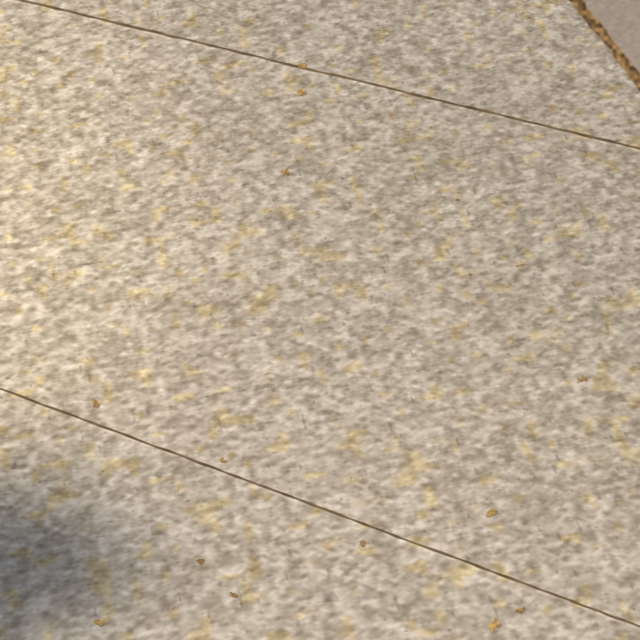
This texture is drawn by a WebGL 1 fragment shader. Its source:

```glsl
precision highp float;
// Sunlit granite paving in perspective: speckled slabs, thin joints, fallen leaf bits and a soft shadow.
uniform vec2 u_resolution;

#define GRAIN_SCALE 82.0
#define GRAIN_CONTRAST 1.4
#define RELIEF 0.38
#define JOINTS 2
#define JOINT_HALF_WIDTH 0.0016
#define KERB_HALF_WIDTH 0.0065
#define LEAVES 13
#define LEAF_SIZE 0.0125
#define STONE_DARK vec3(0.60, 0.54, 0.465)
#define STONE_LIGHT vec3(0.90, 0.84, 0.765)
#define JOINT_COLOR vec3(0.36, 0.29, 0.20)
#define SHADOW_TINT vec3(0.54, 0.58, 0.65)

float hash(vec2 p) {
  vec3 q = fract(p.xyx * 0.1031);
  q += dot(q, q.yzx + 33.33);
  return fract((q.x + q.y) * q.z);
}

float noise(vec2 p) {
  vec2 cell = floor(p), f = fract(p);
  f = f * f * (3.0 - 2.0 * f);
  return mix(mix(hash(cell), hash(cell + vec2(1.0, 0.0)), f.x),
             mix(hash(cell + vec2(0.0, 1.0)), hash(cell + 1.0), f.x), f.y);
}

mat2 rotation(float angle) {
  float c = cos(angle), s = sin(angle);
  return mat2(c, -s, s, c);
}

// Flat ground coordinates: the grain shrinks toward the top
vec2 ground(vec2 uv) {
  vec2 g = vec2((uv.x - 0.5) * (1.0 + 0.45 * uv.y), uv.y * (1.15 + 0.4 * uv.y));
  return rotation(0.22) * g * GRAIN_SCALE + 200.0;
}

// Three sizes of mineral speckle, wider than tall
float speckle(vec2 g) {
  vec2 p = g * vec2(0.85, 1.2);
  return 0.5 * noise(p) + 0.32 * noise(rotation(0.7) * p * 1.9 + 31.0)
       + 0.18 * noise(p * 0.45 + 77.0);
}

vec3 stone(vec2 uv, vec2 g, float slabTone) {
  float t = 0.5 + (speckle(g) - 0.5) * GRAIN_CONTRAST;
  float sunSide = 1.0 - smoothstep(0.0, 0.55, length((uv - vec2(-0.05, 0.65)) * vec2(1.0, 0.8)));

  // Raking light on the rough surface, strongest toward the sun
  vec2 bump = g * vec2(0.55, 0.75);
  float slope = noise(bump) - noise(bump + vec2(0.45, -0.45));
  t += slope * RELIEF * (0.25 + sunSide);

  vec3 col = mix(STONE_DARK, STONE_LIGHT, t);
  float pit = smoothstep(0.86, 0.97, noise(g * 0.9 + 140.0));
  col *= 1.0 - 0.13 * pit;
  float ochre = smoothstep(0.68, 0.9, noise(g * 0.5 + 310.0));
  col = mix(col, col * vec3(1.03, 1.0, 0.88), ochre);

  // Broad light: warm on the left, duller at the upper right
  col *= 1.0 + sunSide * vec3(0.12, 0.11, 0.07);
  col *= 1.0 - 0.07 * smoothstep(0.7, 1.7, uv.x + uv.y);
  return col * (1.0 + 0.03 * (slabTone - 0.5));
}

void main() {
  vec2 uv = gl_FragCoord.xy / u_resolution;
  float aa = 1.0 / min(u_resolution.x, u_resolution.y);
  vec2 g = ground(uv);

  // Converging joints between the slabs
  float slab = 0.0, gap = 0.0, lip = 0.0;
  for (int i = 0; i < JOINTS; i++) {
    float k = float(i);
    float slant = -0.240 - 0.132 * k;
    float d = (uv.y - (1.008 - 0.615 * k + slant * uv.x)) / sqrt(1.0 + slant * slant);
    d += 0.0012 * (noise(vec2(uv.x * 45.0, k * 9.0)) - 0.5);
    float w = JOINT_HALF_WIDTH * (0.65 + 0.7 * noise(vec2(uv.x * 60.0, k * 7.0 + 3.0)));
    gap = max(gap, 1.0 - smoothstep(w - aa, w + aa, abs(d)));
    lip = max(lip, 1.0 - smoothstep(0.0, 0.003, abs(d + 0.004)));
    slab += step(d, 0.0);
  }
  vec3 col = stone(uv, g, hash(vec2(slab, 5.0)));
  col *= 1.0 + 0.05 * lip;
  col = mix(col, JOINT_COLOR * (0.8 + 0.5 * noise(g * 0.6)), 0.85 * gap);

  // Scattered leaf bits, each with a dark side
  for (int i = 0; i < LEAVES; i++) {
    float k = float(i) + 1.0;
    vec2 seed = vec2(hash(vec2(k, 11.3)), hash(vec2(k, 47.9)));
    vec2 center = vec2(0.08 + 0.84 * seed.x, 0.02 + 0.9 * pow(seed.y, 1.5));
    float kind = hash(vec2(k, 83.1));
    float size = LEAF_SIZE * (0.45 + 0.6 * kind) * (1.0 - 0.4 * center.y);
    vec2 p = rotation(0.9 * (seed.x - 0.2)) * (uv - center) / size;
    p += 0.7 * (vec2(noise(p * 1.6 + k * 8.0), noise(p * 1.6 + k * 8.0 + 50.0)) - 0.5);
    float soft = 0.15 + aa / size;
    float shade = 1.0 - smoothstep(0.4, 1.0, length((p - vec2(0.35, -0.4)) * vec2(1.0, 1.6)));
    float leaf = 1.0 - smoothstep(0.85 - soft, 0.85 + soft, length(p * vec2(1.0, 1.7)));
    vec3 leafColor = mix(vec3(0.46, 0.36, 0.22), vec3(0.80, 0.62, 0.33), kind);
    col = mix(col, vec3(0.45, 0.35, 0.23), 0.6 * shade);
    col = mix(col, leafColor * (0.8 + 0.4 * noise(p * 2.5 + k)), 0.85 * leaf);
  }

  // Duller paving past the corner, divided by a gap full of litter
  float kerb = dot(uv, vec2(0.797, 0.604)) - 1.322 + 0.005 * (noise(uv * 38.0) - 0.5);
  vec3 farStone = vec3(0.635, 0.575, 0.52) * (0.91 + 0.18 * speckle(g * 1.2));
  col = mix(col, farStone, smoothstep(-aa, aa, kerb));
  vec3 litter = mix(vec3(0.28, 0.21, 0.14), vec3(0.74, 0.57, 0.34), noise(uv * 150.0));
  float litterEdge = KERB_HALF_WIDTH * (0.7 + 0.6 * noise(uv * 90.0 + 20.0));
  col = mix(col, litter, 0.9 * (1.0 - smoothstep(litterEdge - aa, litterEdge + 2.0 * aa, abs(kerb))));

  // Cool soft shadow in the lower left corner
  float reach = length((uv - vec2(-0.05, 0.12)) / vec2(0.42, 0.24));
  reach += 0.12 * (noise(uv * 9.0) - 0.5);
  col *= mix(SHADOW_TINT, vec3(1.0), smoothstep(0.08, 1.05, reach));

  gl_FragColor = vec4(clamp(col, 0.0, 1.0), 1.0);
}
```
